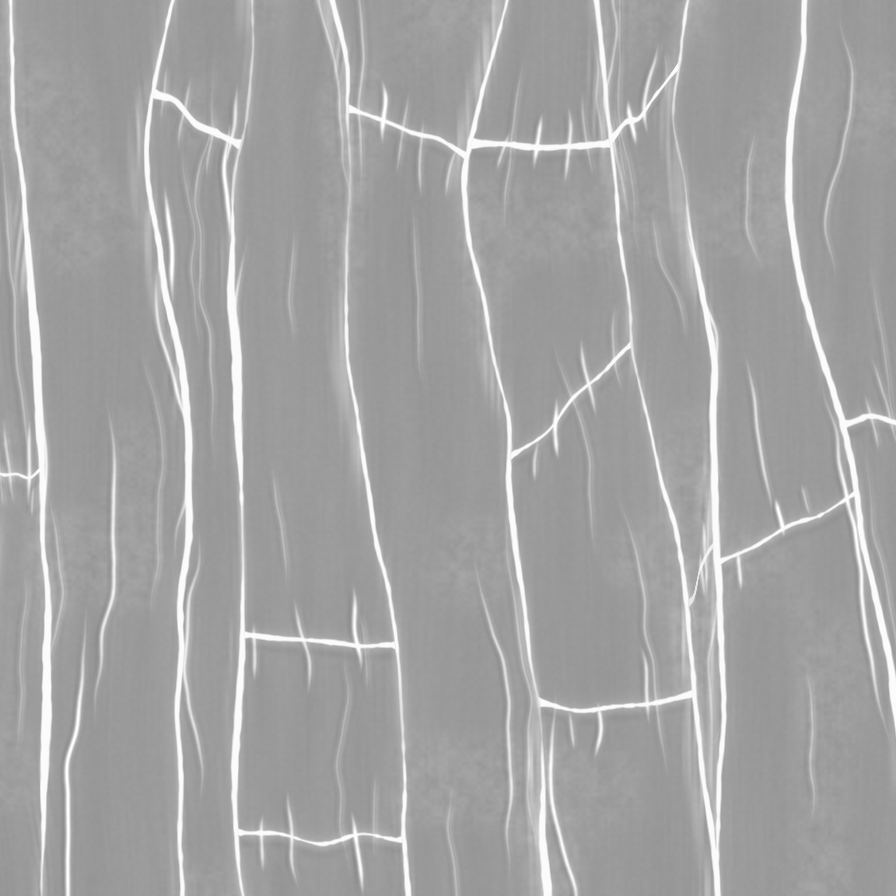
Reproduce this texture map procedurally as a three.js fragment shader.

```glsl
varying vec2 vUv;

float hash(vec2 p) {
  vec3 q = fract(vec3(p.xyx) * vec3(0.1031, 0.1030, 0.0973));
  q += dot(q, q.yzx + 33.33);
  return fract((q.x + q.y) * q.z);
}

float noise(vec2 p) {
  vec2 i = floor(p), f = fract(p);
  f = f * f * (3.0 - 2.0 * f);
  return mix(mix(hash(i), hash(i + vec2(1.0, 0.0)), f.x),
             mix(hash(i + vec2(0.0, 1.0)), hash(i + 1.0), f.x), f.y);
}

// Horizontal position of a long fissure at height y
float fissureX(float id, float y) {
  float seed = id * 7.0 + 40.0;
  float lean = 0.01 + 0.1 * hash(vec2(seed, 3.0));
  return (id + 0.25 + 0.5 * hash(vec2(seed, 9.0))) * 0.125 + lean * (0.5 - y)
    + 0.075 * (noise(vec2(y * 3.2 + id * 0.37 + 9.0, seed)) - 0.5)
    + 0.007 * (noise(vec2(y * 15.0, seed + 2.0)) - 0.5);
}

// Sharp core of a line with the given half width
float core(float d, float halfWidth) {
  return 1.0 - smoothstep(halfWidth - 0.0012, halfWidth + 0.0016, abs(d));
}

void main() {
  vec2 p = vUv;
  float white = 0.0, glow = 0.0, ridge = 0.0, shade = 0.0;
  float streak = noise(vec2(p.x * 260.0 + 6.0 * noise(p * 6.0), p.y * 14.0));
  float rough = noise(p * vec2(190.0, 90.0)) - 0.5;
  float left = fissureX(-2.0, p.y);

  for (int i = -2; i < 9; i++) {
    float id = float(i), seed = id * 13.0 + 60.0;
    float right = fissureX(id + 1.0, p.y);
    float gap = right - left;
    float u = (p.x - left) / max(gap, 0.01);
    float open = smoothstep(0.015, 0.05, gap);

    // Long fissure with a smeared border
    float d = p.x - left;
    float w = (0.0006 + 0.0042 * noise(vec2(p.y * 5.0, seed))) * mix(0.75, 1.15, hash(vec2(seed, 1.0)));
    white = max(white, core(d, w + 0.0014 * rough) * smoothstep(0.0003, 0.0015, w));
    glow = max(glow, exp(-abs(d) / 0.0055) * (0.25 + 0.75 * streak));
    float smear = smoothstep(0.45, 0.8, noise(vec2(p.y * 7.0, seed + 4.0)));
    glow = max(glow, smear * streak * (1.0 - smoothstep(0.002, 0.02, abs(d + 0.006))));

    // Cross cracks between neighbouring fissures
    float row = p.y * 3.2 + hash(vec2(seed, 21.0));
    float k = floor(row);
    vec2 cell = vec2(seed, k + 30.0);
    float present = step(hash(cell), 0.52) * open;
    float tilt = 2.0 * hash(cell + 5.1) - 1.0;
    float crossY = (k + 0.3 + 0.4 * hash(cell + 2.7) - hash(vec2(seed, 21.0))) / 3.2
      + (0.03 * tilt + 0.1 * tilt * tilt * tilt) * (u - 0.5)
      + 0.07 * (hash(cell + 8.3) - 0.6) * u * (1.0 - u)
      + 0.012 * (noise(vec2(u * 4.0, seed + k)) - 0.5);
    float inside = smoothstep(-0.02, 0.02, u) * (1.0 - smoothstep(0.98, 1.02, u));
    float v = p.y - crossY;
    float crossW = mix(0.0012, 0.0036, hash(cell + 4.4)) * (0.7 + 0.6 * noise(vec2(u * 5.0, seed)))
      + 0.003 * exp(-u * (1.0 - u) * 22.0);
    white = max(white, present * inside * core(v, crossW + 0.0014 * rough));
    glow = max(glow, present * inside * 0.6 * exp(-abs(v) / 0.006));
    shade = max(shade, present * inside * 0.5 * exp(-pow((v + 0.012) / 0.005, 2.0)));

    // Fine wrinkles: five long ones, then short ones hanging on the cross crack
    for (int j = 0; j < 9; j++) {
      float n = float(j);
      vec2 key = vec2(seed + n * 3.0, n * 11.0 + 5.0);
      bool hanging = j > 4;
      float along = hanging ? v - 0.05 * (hash(key + k) - 0.55) : p.y - hash(key + 1.0);
      float reach = hanging ? 0.02 + 0.04 * hash(key + 2.0) : 0.07 + 0.2 * hash(key + 2.0);
      float at = hanging ? (n - 4.6 + 0.6 * hash(key + k + 3.0)) / 4.2 : (n + 0.15 + 0.7 * hash(key + 3.0)) / 5.0;
      float taper = (1.0 - smoothstep(0.35, 1.0, abs(along) / reach)) * open;
      taper *= hanging ? present : 1.0;
      float bend = 0.024 * (noise(vec2(p.y * 8.0, key.x)) - 0.5)
        + 0.006 * (noise(vec2(p.y * 27.0, key.x + 1.0)) - 0.5);
      float e = p.x - mix(left, right, at) - bend;
      float power = hash(key + 6.0);
      power = mix(0.1, 0.42, power * power);
      float thick = 0.0011 + 0.0012 * power * 2.0 * taper;
      ridge = max(ridge, taper * power * exp(-e * e / (thick * thick * 1.6)));
      ridge = max(ridge, taper * 0.06 * exp(-abs(e - 0.003) / 0.005));
      shade = max(shade, taper * (0.35 + power) * exp(-pow((e + 0.0055) / 0.0025, 2.0)));
      shade = max(shade, taper * 0.4 * exp(-pow((e - 0.007) / 0.003, 2.0)));
    }
    left = right;
  }

  // Matte surface with faint vertical grain and pale blotches
  float blotch = smoothstep(0.5, 0.85, noise(p * vec2(13.0, 8.0) + 4.0));
  float speckle = noise(p * 95.0) * 0.6 + noise(p * 230.0) * 0.4;
  float tone = 0.602 + 0.022 * (noise(p * vec2(38.0, 4.0)) - 0.5) + 0.012 * (streak - 0.5);
  tone += blotch * 0.06 * (speckle - 0.15) + 0.012 * (noise(p * 256.0) - 0.5);
  tone += ridge + 0.17 * glow - 0.065 * shade * (1.0 - glow);
  tone = mix(tone, 0.985, white);
  gl_FragColor = vec4(vec3(clamp(tone, 0.0, 1.0)), 1.0);
}
```
